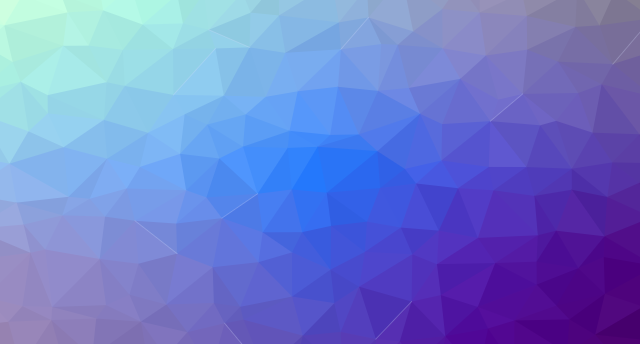
Reproduce this background procedurally as a Shadertoy shader.

```glsl
// Low-poly gradient: a jittered grid of points is split into triangles,
// each filled flat with the colour that a smooth two-way gradient has at its
// centre. A few split lines carry a faint pale hairline.

const vec2 CELL = vec2(0.114, 0.100);    // mean facet spacing, in canvas heights
const vec2 ORIGIN = vec2(0.050, 0.041);  // offset of the point grid
const float JITTER = 0.34;               // point displacement, in cells
const float TONE_VARIATION = 0.022;      // brightness spread between facets
const float HAIRLINE_SHARE = 0.035;      // share of cells with a hairline
const float HAIRLINE_WIDTH = 0.0012;
const float HAIRLINE_STRENGTH = 0.28;

// Five colour stops per row, left to right; rows go from bottom to top.
const vec3 ROW_BOTTOM[5] = vec3[5](vec3(0.60, 0.52, 0.70), vec3(0.49, 0.44, 0.72),
    vec3(0.33, 0.27, 0.72), vec3(0.33, 0.03, 0.60), vec3(0.29, 0.00, 0.42));
const vec3 ROW_LOW[5] = vec3[5](vec3(0.60, 0.56, 0.78), vec3(0.48, 0.50, 0.81),
    vec3(0.27, 0.36, 0.87), vec3(0.32, 0.11, 0.67), vec3(0.30, 0.00, 0.50));
const vec3 ROW_MIDDLE[5] = vec3[5](vec3(0.56, 0.74, 0.94), vec3(0.44, 0.65, 0.96),
    vec3(0.11, 0.46, 0.99), vec3(0.32, 0.30, 0.83), vec3(0.32, 0.19, 0.62));
const vec3 ROW_HIGH[5] = vec3[5](vec3(0.65, 0.93, 0.88), vec3(0.58, 0.83, 0.92),
    vec3(0.41, 0.61, 0.94), vec3(0.47, 0.47, 0.81), vec3(0.43, 0.36, 0.64));
const vec3 ROW_TOP[5] = vec3[5](vec3(0.79, 1.00, 0.86), vec3(0.67, 0.96, 0.89),
    vec3(0.55, 0.73, 0.87), vec3(0.58, 0.56, 0.72), vec3(0.50, 0.48, 0.55));

vec2 hash22(vec2 p) {
    vec3 q = fract(p.xyx * vec3(0.1031, 0.1030, 0.0973));
    q += dot(q, q.yzx + 33.33);
    return fract((q.xx + q.yz) * q.zy);
}

float cross2(vec2 a, vec2 b) { return a.x * b.y - a.y * b.x; }

vec3 ramp(vec3 stops[5], float x) {
    float s = clamp(x, 0.0, 1.0) * 4.0;
    int i = min(int(s), 3);
    return mix(stops[i], stops[i + 1], s - float(i));
}

// Smooth gradient over the whole canvas
vec3 gradient(vec2 uv) {
    vec3 rows[5] = vec3[5](ramp(ROW_BOTTOM, uv.x), ramp(ROW_LOW, uv.x),
        ramp(ROW_MIDDLE, uv.x), ramp(ROW_HIGH, uv.x), ramp(ROW_TOP, uv.x));
    return ramp(rows, uv.y);
}

vec2 meshPoint(vec2 id) {
    return ORIGIN + CELL * (id + JITTER * (2.0 * hash22(id + 57.0) - 1.0));
}

// Signed distance to the line a-b, positive on its left
float leftOf(vec2 p, vec2 a, vec2 b) {
    return cross2(b - a, p - a) / length(b - a);
}

float segmentDistance(vec2 p, vec2 a, vec2 b) {
    vec2 ab = b - a;
    return length(p - a - ab * clamp(dot(p - a, ab) / dot(ab, ab), 0.0, 1.0));
}

// Flat triangle colour in rgb, weighted by its coverage in a
vec4 facet(vec2 p, vec2 a, vec2 b, vec2 c, float aspect, float pixel) {
    float inside = min(leftOf(p, a, b), min(leftOf(p, b, c), leftOf(p, c, a)));
    float coverage = clamp(inside / pixel + 0.5, 0.0, 1.0);
    vec2 centre = (a + b + c) / 3.0;
    float tone = TONE_VARIATION * (2.0 * hash22(centre * 913.0).x - 1.0);
    return vec4(gradient(centre / vec2(aspect, 1.0)) + tone, 1.0) * coverage;
}

void mainImage(out vec4 fragColor, in vec2 fragCoord) {
    float pixel = 1.0 / iResolution.y;
    float aspect = iResolution.x * pixel;
    vec2 p = fragCoord * pixel;
    vec2 home = floor((p - ORIGIN) / CELL);
    vec4 total = vec4(0.0);
    float hairline = 0.0;

    for (int j = -1; j <= 1; j++)
    for (int i = -1; i <= 1; i++) {
        vec2 id = home + vec2(i, j);
        vec2 a = meshPoint(id), b = meshPoint(id + vec2(1, 0));
        vec2 c = meshPoint(id + vec2(1, 1)), d = meshPoint(id + vec2(0, 1));

        // Delaunay split: cut a-c when the angles at a and c exceed a half turn
        float angleSine = cross2(b - a, d - a) * dot(d - c, b - c)
                        + dot(b - a, d - a) * cross2(d - c, b - c);
        if (angleSine > 0.0) {
            vec2 first = a;
            a = b; b = c; c = d; d = first;
        }
        total += facet(p, a, b, c, aspect, pixel) + facet(p, a, c, d, aspect, pixel);

        // Occasional pale line along the split
        float chosen = step(hash22(id + 131.0).y, HAIRLINE_SHARE);
        float edge = (HAIRLINE_WIDTH - segmentDistance(p, a, c)) / pixel + 0.5;
        hairline = max(hairline, chosen * clamp(edge, 0.0, 1.0));
    }

    vec3 colour = total.rgb / max(total.a, 0.001);
    colour = mix(colour, vec3(0.85, 0.88, 1.0), hairline * HAIRLINE_STRENGTH);
    fragColor = vec4(clamp(colour, 0.0, 1.0), 1.0);
}
```
